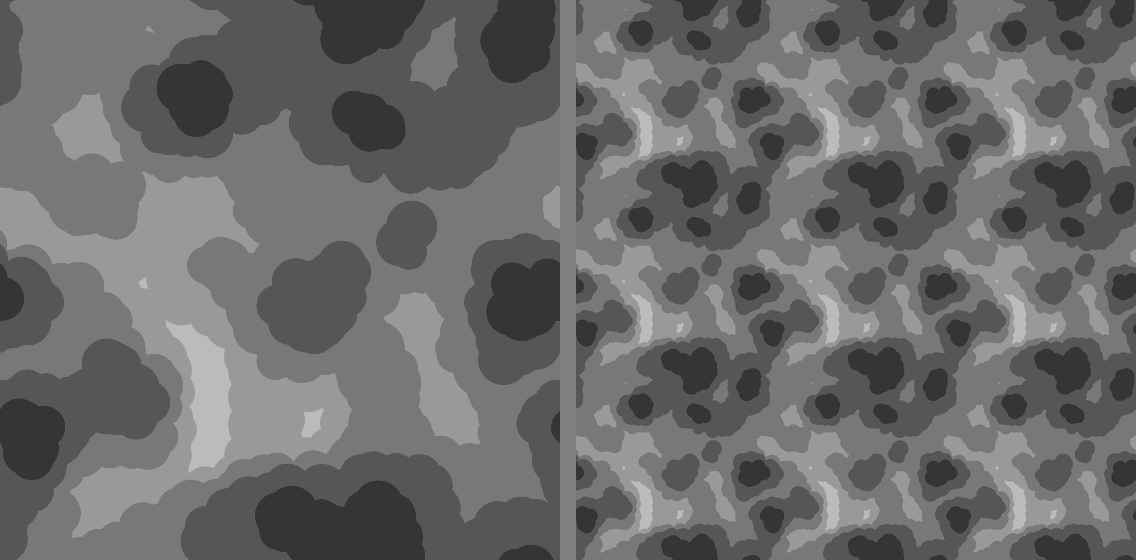
Left, the tile; right, the same tile 3 across and 3 down.
Give the GLSL for this texture, as a WebGL 2 fragment shader.

```glsl
#version 300 es
precision highp float;
// Draws flat grey terraces with rounded dark lobes and cusped light gaps.
// A wrapping sum of waves gives each scattered disc one of five tones,
// and the darkest disc over a point wins.
uniform vec2 u_resolution;
out vec4 fragColor;

const float CELLS = 40.0;

vec3 hash3(vec2 p) {
    vec3 q = fract(p.xyx * vec3(0.1031, 0.1030, 0.0973));
    q += dot(q, q.yxz + 33.33);
    return fract((q.xxy + q.yzz) * q.zyx);
}

// Whole wave numbers over a half plane, so the relief wraps
float relief(vec2 uv) {
    float height = 0.0;
    for (int y = 0; y <= 5; y++) {
        for (int x = -5; x <= 5; x++) {
            vec2 wave = vec2(x, y);
            float power = dot(wave, wave);
            if ((y == 0 && x <= 0) || power > 29.5) continue;
            float phase = hash3(wave + vec2(37.0, 91.0)).x;
            height += cos(6.28318 * (dot(wave, uv) + phase)) * inversesqrt(power);
        }
    }
    return height;
}

// Five evenly spaced greys
float terraceTone(float height) {
    return 0.208 + 0.131 * clamp(floor(height / 1.95 + 2.5), 0.0, 4.0);
}

void main() {
    vec2 p = gl_FragCoord.xy / u_resolution * CELLS;
    float edge = 0.7 * CELLS / min(u_resolution.x, u_resolution.y);
    float lightest = terraceTone(9.0);
    float shade = lightest;

    // Darkest of the jittered discs that reach this point
    for (int y = -2; y <= 2; y++) {
        for (int x = -2; x <= 2; x++) {
            vec2 cell = floor(p) + vec2(x, y);
            vec3 rnd = hash3(mod(cell, CELLS) + 5.0);
            vec2 center = cell + rnd.xy;
            float radius = mix(1.28, 1.88, rnd.z);
            float outside = distance(p, center) - radius;
            if (outside > edge) continue;
            float tone = terraceTone(relief(center / CELLS));
            float coverage = 1.0 - smoothstep(-edge, edge, outside);
            shade = min(shade, mix(lightest, tone, coverage));
        }
    }
    fragColor = vec4(vec3(shade), 1.0);
}
```
